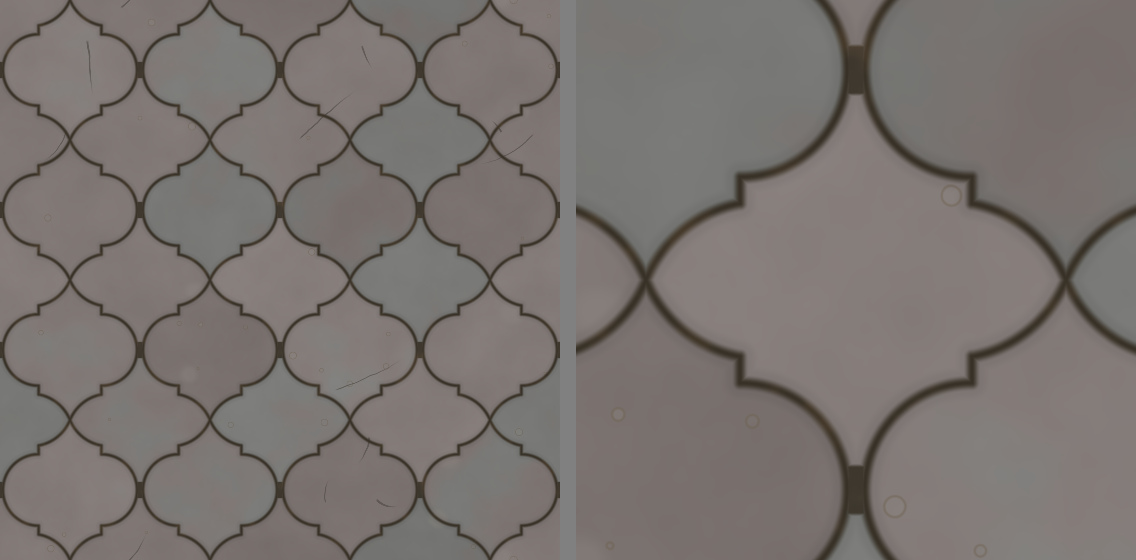
Left: the whole. Right: its middle third, enlarged.
Reproduce this pattern procedurally as a three.js fragment shader.

```glsl
// Aged lantern (arabesque) tiles, four by four plus a staggered set between them.
// One folded quadrant of spire arc, step and lobe arc gives the grout distance;
// wrapped gradient noise and hashed scatter add glaze mottling, spots and cracks.

varying vec2 vUv;

const float REPEATS = 4.0;
// Outline of one quadrant, in cells from the tile centre
const float STEP_X = 0.224;
const float STEP_LOW = 0.255;
const float STEP_HIGH = 0.318;
const vec2 SPIRE_TIP = vec2(0.0, 0.5);
const vec2 SPIRE_CENTRE = vec2(0.28, 0.615);
const float GROUT_HALF = 0.021;
const vec2 JOINT_HALF = vec2(0.021, 0.058);

const vec3 WARM = vec3(0.500, 0.467, 0.457);
const vec3 COOL = vec3(0.470, 0.474, 0.465);
const vec3 GROUT = vec3(0.215, 0.190, 0.150);
const vec3 GROUT_RUST = vec3(0.270, 0.225, 0.165);
const vec3 CRACK = vec3(0.310, 0.290, 0.270);
const vec3 PALE = vec3(0.560, 0.535, 0.510);
const vec3 OCHRE = vec3(0.430, 0.375, 0.300);
const float SHADE_RANGE = 0.050;
const float MOTTLE = 0.045;
const int SPOTS = 30;
const int SMUDGES = 7;
const int CRACKS = 11;

vec2 hash2(vec2 p) {
  vec3 q = fract(p.xyx * vec3(0.1031, 0.1030, 0.0973));
  q += dot(q, q.yzx + 33.33);
  return fract((q.xx + q.yz) * q.zy);
}

float corner(vec2 cell, vec2 offset, float period) {
  float a = 6.2832 * hash2(mod(cell, period) + 11.0).x;
  return dot(vec2(cos(a), sin(a)), offset);
}

float gradientNoise(vec2 p, float period) {
  vec2 i = floor(p), f = p - i;
  vec2 u = f * f * f * (f * (f * 6.0 - 15.0) + 10.0);
  vec2 e = vec2(1.0, 0.0);
  float low = mix(corner(i, f, period), corner(i + e, f - e, period), u.x);
  float high = mix(corner(i + e.yx, f - e.yx, period), corner(i + 1.0, f - 1.0, period), u.x);
  return mix(low, high, u.y);
}

float fbm(vec2 p, float period) {
  float sum = 0.0, amp = 1.0;
  for (int k = 0; k < 4; k++) {
    sum += amp * gradientNoise(p, period);
    p *= 2.0;
    period *= 2.0;
    amp *= 0.5;
  }
  return sum;
}

// Shortest offset on the repeating canvas
vec2 wrapped(vec2 d) { return fract(d + 0.5) - 0.5; }

// x: distance to the outline, y: 1 inside the lantern and 0 outside
vec2 lantern(vec2 p) {
  float lobe = length(p - vec2(STEP_X, 0.0)) - STEP_LOW;
  float spire = length(SPIRE_TIP - SPIRE_CENTRE) - length(p - SPIRE_CENTRE);
  float edge = p.x > STEP_X ? lobe : spire;
  float ledge = length(p - vec2(STEP_X, clamp(p.y, STEP_LOW, STEP_HIGH)));
  return vec2(min(abs(edge), ledge), step(edge, 0.0));
}

void main() {
  // Fold into a quadrant and identify the tile
  vec2 grid = vUv * REPEATS;
  vec2 p = abs(fract(grid) - 0.5);
  vec2 shape = lantern(p);
  vec2 id = shape.y > 0.5 ? mod(floor(grid), REPEATS) : mod(floor(grid + 0.5), REPEATS) + 20.0;
  vec2 tint = hash2(id + 3.0);

  // Glaze: tone per tile with cloudy drift inside it
  float cloud = fbm(vUv * 8.0 + tint * 8.0, 8.0);
  float fine = fbm(vUv * 24.0, 24.0);
  float coolness = smoothstep(0.45, 0.85, tint.x + 0.45 * cloud);
  vec3 color = mix(WARM, COOL, coolness);
  color += SHADE_RANGE * (tint.y - 0.5) + MOTTLE * cloud * 0.5 + 0.006 * fine;

  // Soft pale smudges
  for (int k = 0; k < SMUDGES; k++) {
    vec2 seed = vec2(float(k), 51.0);
    float d = length(wrapped(vUv - hash2(seed))) + 0.005 * fine;
    float size = mix(0.012, 0.030, hash2(seed + 9.0).x);
    color = mix(color, PALE, 0.32 * (1.0 - smoothstep(0.35 * size, size, d)));
  }

  // Small pale spots with ochre rims
  for (int k = 0; k < SPOTS; k++) {
    vec2 seed = vec2(float(k), 73.0), h = hash2(seed + 17.0);
    float size = mix(0.0015, 0.0068, h.x);
    float d = length(wrapped(vUv - hash2(seed))) + 0.0012 * fine - size;
    color = mix(color, PALE, 0.30 * h.y * (1.0 - smoothstep(-0.001, 0.001, d)));
    color = mix(color, OCHRE, 0.45 * (1.0 - smoothstep(0.0, 0.0014, abs(d))));
  }

  // Tapered hairline cracks
  for (int k = 0; k < CRACKS; k++) {
    vec2 seed = vec2(float(k), 95.0), h = hash2(seed + 5.0), g = hash2(seed + 31.0);
    float angle = 6.2832 * h.x, reach = mix(0.03, 0.20, h.y * h.y);
    vec2 d = wrapped(vUv - hash2(seed));
    vec2 q = vec2(dot(d, vec2(cos(angle), sin(angle))), dot(d, vec2(-sin(angle), cos(angle))));
    float t = q.x / reach + 0.5;
    float off = abs(q.y - (g.x - 0.5) * q.x * q.x / reach - 0.0025 * fine);
    float width = mix(0.0016 * g.y, 0.0, clamp(t, 0.0, 1.0));
    float ends = smoothstep(0.0, 0.06, t) * (1.0 - smoothstep(0.5, 1.0, t));
    color = mix(color, CRACK, 0.65 * ends * (1.0 - smoothstep(width, width + 0.0014, off)));
  }

  // Grout lines, with solid joints where side lobes meet
  float line = 1.0 - smoothstep(0.0, GROUT_HALF, shape.x);
  vec2 j = abs(p - vec2(0.5, 0.0)) - JOINT_HALF;
  float joint = 0.9 * (1.0 - smoothstep(-0.005, 0.006, max(j.x, j.y)));
  color *= 1.0 - 0.05 * (1.0 - smoothstep(GROUT_HALF, 2.2 * GROUT_HALF, shape.x));
  vec3 grout = mix(GROUT, GROUT_RUST, smoothstep(-0.1, 0.6, fine));
  gl_FragColor = vec4(mix(color, grout, max(line, joint)), 1.0);
}
```
